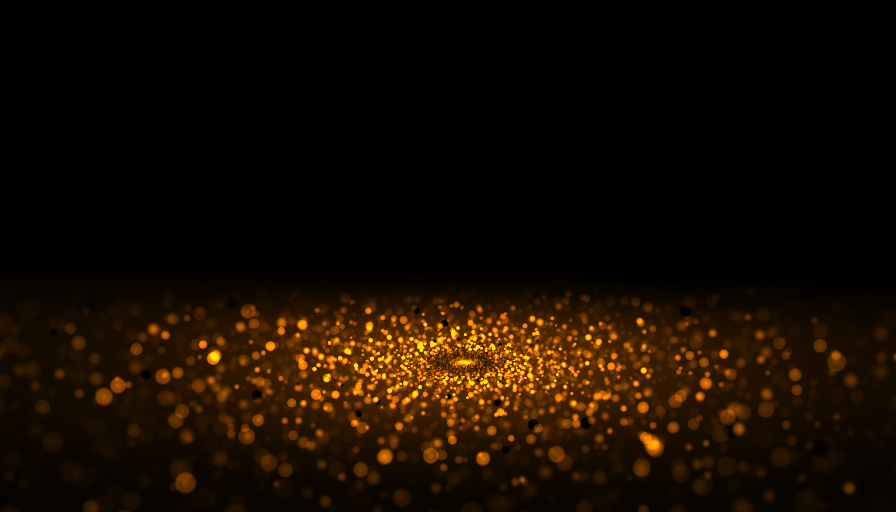
Reproduce this background procedurally as a WebGL 1 fragment shader.

```glsl
precision highp float;
// A glowing disc of golden bokeh sparks on a dark plane, seen at a low angle.

uniform vec2 u_resolution;

const float TAU = 6.2831853;
const float SPOKES = 32.0;      // cells around one turn of the disc
const float SQUASH = 3.2;       // foreshortening of the plane
const int LAYERS = 8;
const vec2 CENTER = vec2(0.909, 0.292);
const vec3 GOLD = vec3(1.0, 0.5, 0.006);

vec3 hash3(vec3 p) {
  p = fract(p * vec3(0.1031, 0.1030, 0.0973));
  p += dot(p, p.yxz + 33.33);
  return fract((p.xxy + p.yxx) * p.zyx);
}

// Brightness of the disc by distance from its hollow core
float discLight(float r) {
  float core = mix(0.14, 1.0, smoothstep(0.05, 0.11, r));
  return core * (0.12 + 1.15 * exp(-pow(r / 0.4, 1.6)));
}

// One round spark: flat body, soft rim, slightly brighter middle
float spark(float d, float radius, float sharpness) {
  float body = 1.0 - smoothstep(radius * sharpness, radius, d);
  return body * (0.8 + 0.35 * exp(-8.0 * d * d / (radius * radius)));
}

// Sparks jittered in a log-polar grid, so they grow away from the core
float sparkLayer(vec2 p, float layer) {
  float scale = SPOKES / TAU;
  vec2 plane = vec2(p.x, p.y * SQUASH);
  vec2 offset = hash3(vec3(layer, 7.0, 19.0)).xy;
  vec2 polar = vec2(log(length(plane) + 0.0001), atan(plane.y, plane.x));
  vec2 cell = floor(polar * scale + offset);
  float light = 0.0;

  for (int j = -1; j <= 1; j++) {
    for (int i = -1; i <= 1; i++) {
      vec2 id = cell + vec2(float(i), float(j));
      vec3 key = vec3(id.x + 80.0, mod(id.y, SPOKES), layer * 17.0 + 3.0);
      vec3 place = hash3(key);
      vec3 look = hash3(key + 41.0);

      vec2 spot = (id + 0.15 + 0.7 * place.xy - offset) / scale;
      float r = exp(spot.x);
      vec2 at = r * vec2(cos(spot.y), sin(spot.y) / SQUASH);
      float radius = (0.002 + 0.028 * r) * mix(0.4, 1.0, place.z);

      float power = 0.12 + 1.5 * pow(look.x, 4.0);
      float flare = 0.4 * step(0.985, look.x) * smoothstep(0.1, 0.3, r);
      float glow = discLight(r) * power + flare * exp(-1.2 * r);
      // A few sparks are unlit and shade what lies behind them
      glow = mix(glow, -0.5 * discLight(r), step(0.988, look.z));
      light += glow * spark(length(p - at), radius, mix(0.1, 0.8, look.y));
    }
  }
  return light;
}

// Soft brown haze that ends at a slightly tilted horizon
float haze(vec2 uv, float r) {
  float horizon = 0.503 - 0.018 * uv.x;
  float below = 1.0 - smoothstep(horizon - 0.15, horizon, uv.y);
  float side = exp(-0.8 * pow(uv.x - CENTER.x, 2.0));
  float ground = 0.13 * side * mix(0.3, 1.0, smoothstep(0.0, 0.28, uv.y));
  float bloom = 0.24 * exp(-r * r / 0.16) * smoothstep(0.02, 0.13, r);
  return below * (ground + bloom);
}

void main() {
  vec2 uv = gl_FragCoord.xy / u_resolution.y;
  // Keep the disc at the same share of the width
  uv.x += 0.5 * (512.0 / 292.0 - u_resolution.x / u_resolution.y);
  vec2 p = uv - CENTER;
  float r = length(vec2(p.x, p.y * SQUASH));

  float sparks = 0.0;
  for (int i = 0; i < LAYERS; i++) {
    sparks += sparkLayer(p, float(i));
  }
  // Sparks dissolve into the haze toward the horizon
  sparks *= 1.0 - smoothstep(0.35, 0.45, uv.y);

  float light = max(haze(uv, r) + sparks, 0.0);
  gl_FragColor = vec4(min(light * GOLD, vec3(1.0, 0.9, 0.05)), 1.0);
}
```
